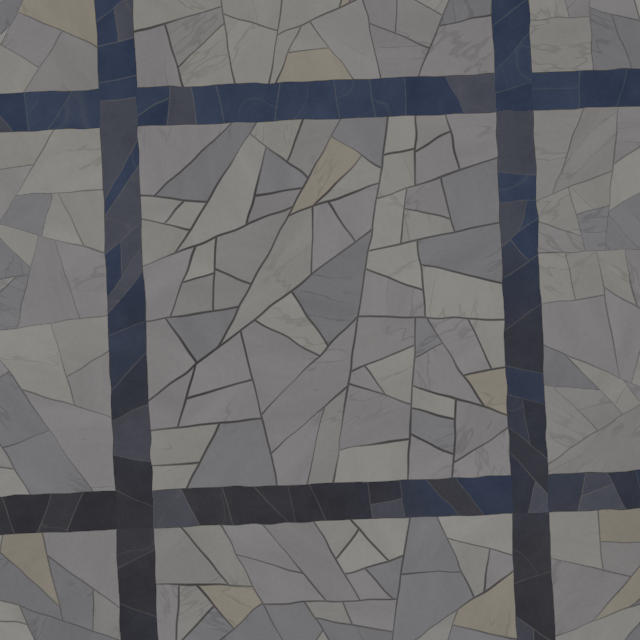
Reproduce this texture procedurally as a Shadertoy shader.

```glsl
#define CELL vec2(0.619, 0.629)
#define ORIGIN vec2(0.218, 0.195)
#define TILT 0.04
#define BAND 0.093
#define STONE_AREA 0.021
#define SLAB_AREA 0.011
#define CUT_SLANT 0.75
#define JOINT_WIDTH 0.0011
#define WOBBLE 0.0035
#define VEINING 0.05

const vec3 GREY = vec3(0.475, 0.467, 0.468);
const vec3 PALE = vec3(0.512, 0.508, 0.490);
const vec3 COOL = vec3(0.430, 0.427, 0.438);
const vec3 TAN = vec3(0.505, 0.475, 0.425);
const vec3 BLUE = vec3(0.195, 0.230, 0.305);
const vec3 BLACK = vec3(0.205, 0.203, 0.222);
const vec3 SLATE = vec3(0.285, 0.285, 0.310);
const vec3 GROUT = vec3(0.235, 0.225, 0.225);
const vec3 VEIN = vec3(0.390, 0.375, 0.350);

// Advances the seed and returns a value in 0..1
float random(inout uint seed) {
    seed = seed * 747796405u + 2891336453u;
    uint word = ((seed >> ((seed >> 28) + 4u)) ^ seed) * 277803737u;
    return float(((word >> 22) ^ word) >> 8) / 16777216.0;
}

uint seedAt(vec2 cell) {
    uvec2 k = uvec2(ivec2(cell) + 4096);
    return k.x * 1597334677u ^ k.y * 3812015801u;
}

float lattice(vec2 cell) {
    uint seed = seedAt(cell);
    return random(seed);
}

float noise(vec2 p) {
    vec2 i = floor(p), f = fract(p);
    f *= f * (3.0 - 2.0 * f);
    return mix(mix(lattice(i), lattice(i + vec2(1, 0)), f.x),
               mix(lattice(i + vec2(0, 1)), lattice(i + 1.0), f.x), f.y);
}

float fbm(vec2 p) {
    float sum = 0.0, amp = 0.5;
    for (int i = 0; i < 4; i++) {
        sum += amp * noise(p);
        p = mat2(1.6, 1.2, -1.2, 1.6) * p + 7.3;
        amp *= 0.5;
    }
    return sum;
}

float cross2(vec2 a, vec2 b) { return a.x * b.y - a.y * b.x; }

// Splits a box by slanted cuts; returns the distance to the nearest cut
float shatter(vec2 p, vec2 lo, vec2 hi, float area, inout uint seed) {
    vec2 a = lo, b = vec2(hi.x, lo.y), c = hi, d = vec2(lo.x, hi.y);
    float nearest = 1.0;
    for (int i = 0; i < 10; i++) {
        if (0.5 * cross2(c - a, d - b) < area * (0.4 + 1.4 * random(seed))) break;
        float across = distance(a, b) + distance(d, c);
        float along = distance(a, d) + distance(b, c);
        if (along > across) {
            vec2 first = a;
            a = b; b = c; c = d; d = first;
        }
        float ratio = min(along, across) / max(along, across);
        float middle = mix(0.38, 0.62, random(seed));
        float slant = CUT_SLANT * (random(seed) - 0.5) * ratio;
        vec2 m = mix(a, b, clamp(middle + slant, 0.08, 0.92));
        vec2 n = mix(d, c, clamp(middle - slant, 0.08, 0.92));
        float side = cross2(normalize(n - m), p - m);
        nearest = min(nearest, abs(side));
        if (side > 0.0) { b = m; c = n; seed ^= 2654435769u; }
        else { a = m; d = n; }
    }
    return nearest;
}

float stroke(float dist, float width) {
    float px = 1.0 / iResolution.y;
    return 1.0 - smoothstep(width - px, width + px, dist);
}

vec3 marble(vec2 p, uint seed) {
    float kind = random(seed), shade = random(seed), turn = 6.283 * random(seed);
    vec3 color = mix(GREY, PALE, smoothstep(0.35, 0.75, kind));
    color = mix(color, COOL, 0.9 * step(kind, 0.16));
    color = mix(color, TAN, 0.65 * step(0.92, kind));
    // Streaks run in a direction of their own in each stone
    vec2 dir = vec2(cos(turn), sin(turn));
    vec2 q = vec2(dot(p, dir) * 9.0, cross2(dir, p) * 34.0) + 40.0 * shade;
    float streak = fbm(q);
    float crack = 1.0 - smoothstep(0.0, 0.035, abs(streak - 0.5));
    color += VEINING * (streak - 0.47) + 0.025 * (shade - 0.5);
    return color - 0.04 * crack * smoothstep(0.5, 0.75, noise(p * 14.0 + 9.0));
}

vec3 slab(vec2 p, uint seed) {
    float kind = random(seed), shade = random(seed);
    float blue = smoothstep(0.3, 0.65, 0.55 * p.y + 0.35 * kind + 0.3 * noise(p * 4.0) - 0.05);
    vec3 color = mix(mix(BLACK, BLUE, blue), SLATE, 0.8 * step(0.87, kind));
    color += 0.03 * (shade - 0.5) + 0.05 * (fbm(p * 28.0) - 0.47);
    float hair = stroke(abs(noise(p * 17.0 + shade * 30.0) - 0.5) / 17.0, 0.0003);
    return mix(color, VEIN, 0.3 * hair * step(0.5, shade));
}

void mainImage(out vec4 fragColor, in vec2 fragCoord) {
    vec2 uv = fragCoord / iResolution.y;
    vec2 p = uv + WOBBLE * (vec2(noise(uv * 38.0), noise(uv * 38.0 + 50.0)) - 0.5);

    // Tilted grid whose cells start at the outer edge of a band
    vec2 grid = (p + TILT * vec2(p.y, -p.x) - ORIGIN) / CELL + 0.5 * BAND;
    vec2 id = floor(grid), f = fract(grid);
    bool upright = f.x < BAND, dark = upright || f.y < BAND;
    vec2 lo = upright ? vec2(0) : vec2(BAND, dark ? 0.0 : BAND);
    vec2 hi = upright ? vec2(BAND, 1) : vec2(1, dark ? BAND : 1.0);
    uint seed = seedAt(id * 3.0 + vec2(upright, dark));
    float cut = CELL.x * shatter(f, lo, hi, dark ? SLAB_AREA : STONE_AREA, seed);

    float wear = noise(uv * 13.0 + 20.0);
    vec3 color;
    if (dark) {
        color = mix(slab(uv, seed), VEIN, stroke(cut, 0.0007) * (0.2 + 0.5 * wear));
    } else {
        // The middle column has the deepest joints
        float depth = id.x == 0.0 ? 1.0 : 0.6;
        float joint = stroke(cut, JOINT_WIDTH * depth * (0.4 + 1.3 * wear));
        vec2 inset = min(f - lo, hi - f) * CELL;
        color = mix(marble(uv, seed), GROUT, joint * depth * (0.5 + 0.5 * wear));
        color = mix(color, GROUT, stroke(min(inset.x, inset.y), 0.0008));
    }
    color += 0.012 * (noise(uv * 260.0) - 0.5) + 0.02 * (fbm(uv * 5.0) - 0.47);
    fragColor = vec4(color, 1.0);
}
```
